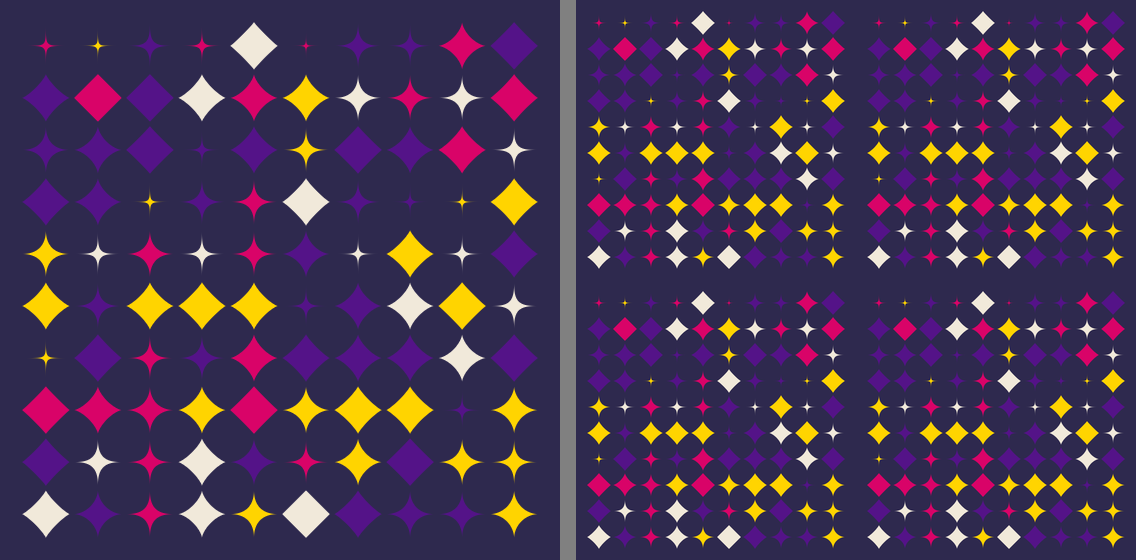
Left, the tile; right, the same tile 2 across and 2 down.
Reproduce this pattern procedurally as a WebGL 1 fragment shader.

```glsl
precision highp float;
// A 10 by 10 grid of four-pointed stars, from full diamonds to thin sparkles, on dark indigo.

uniform vec2 u_resolution;

const float COUNT = 10.0;         // stars across and down
const float PITCH = 0.0929;       // spacing of star centres, canvas units
const float RADIUS = 0.0424;      // centre to tip, canvas units
const float MIN_EXPONENT = 0.2;   // thinnest sparkle; 1.0 is a diamond
const float FULLNESS_BIAS = 0.75; // below 1.0 favours full diamonds
const float SEED = 17.0;

const vec3 INDIGO = vec3(0.180, 0.161, 0.306);
const vec3 YELLOW = vec3(1.000, 0.831, 0.000);
const vec3 PURPLE = vec3(0.329, 0.075, 0.533);
const vec3 PINK   = vec3(0.851, 0.012, 0.408);
const vec3 CREAM  = vec3(0.945, 0.914, 0.855);

// Cumulative shares of yellow, purple and pink; cream takes the rest
const vec3 COLOR_STEPS = vec3(0.29, 0.57, 0.81);

// Two random values per cell, without sine
vec2 hash22(vec2 p) {
  vec3 q = fract(vec3(p.xyx) * vec3(0.1031, 0.1030, 0.0973));
  q += dot(q, q.yzx + 33.33);
  return fract((q.xx + q.yz) * q.zy);
}

vec3 starColor(float pick) {
  vec3 color = mix(YELLOW, PURPLE, step(COLOR_STEPS.x, pick));
  color = mix(color, PINK, step(COLOR_STEPS.y, pick));
  return mix(color, CREAM, step(COLOR_STEPS.z, pick));
}

// Pixel coverage of the superellipse |x|^n + |y|^n = 1
float starCoverage(vec2 p, float n, float pixel) {
  // Fold onto one arm, where the outline is a height above its axis
  p = abs(p);
  float along = max(max(p.x, p.y), 0.0001);
  float across = min(p.x, p.y);
  float rest = max(1.0 - pow(along, n), 0.000001);
  float halfWidth = pow(rest, 1.0 / n);

  // Widen the soft edge by the slope, and fade arms thinner than a pixel
  float slope = min(pow(halfWidth / along, 1.0 - n), 1.0);
  float edge = pixel * sqrt(1.0 + slope * slope);
  float upper = clamp((halfWidth - across) / edge + 0.5, 0.0, 1.0);
  float lower = clamp((-halfWidth - across) / edge + 0.5, 0.0, 1.0);
  return upper - lower;
}

void main() {
  vec2 uv = gl_FragCoord.xy / u_resolution;
  float pixel = 1.0 / min(u_resolution.x, u_resolution.y);

  // Centred grid; the plain margin keeps opposite edges continuous
  vec2 grid = (uv - 0.5) / PITCH + 0.5 * COUNT;
  vec2 cell = floor(grid);
  vec2 local = (fract(grid) - 0.5) * PITCH / RADIUS;
  vec2 within = step(vec2(0.0), cell) * step(cell, vec2(COUNT - 1.0));

  // Each star gets its own fullness and colour
  vec2 rnd = hash22(cell + SEED);
  float exponent = mix(MIN_EXPONENT, 1.0, pow(rnd.x, FULLNESS_BIAS));
  float cover = starCoverage(local, exponent, pixel / RADIUS);

  vec3 color = mix(INDIGO, starColor(rnd.y), cover * within.x * within.y);
  gl_FragColor = vec4(color, 1.0);
}
```
